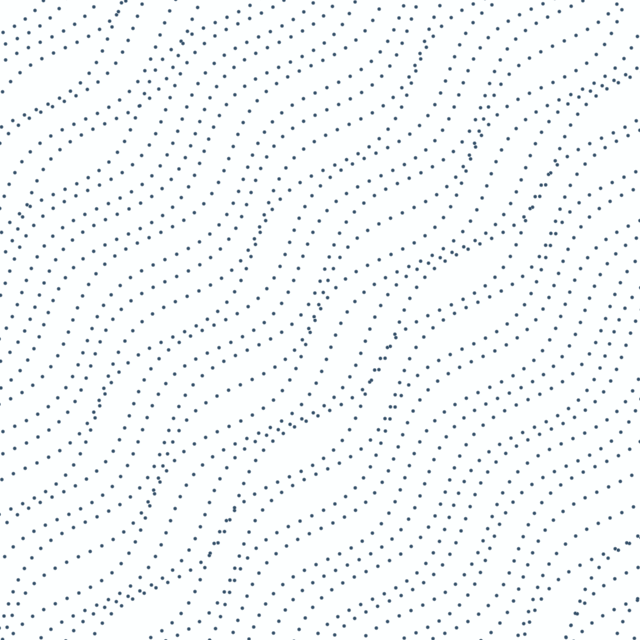
Write a Shadertoy shader that draws this background.

```glsl
const vec3  PAPER = vec3(0.993, 1.0, 1.0);
const vec3  INK = vec3(0.19, 0.30, 0.40);
const float TAU = 6.28319;
const float FLOW_ANGLE = 0.82;     // direction of the strands
const float LINE_GAP = 0.0312;     // mean distance between strands
const float LINE_JITTER = 0.5;     // sideways shift, in gaps
const float DOT_STEP = 0.0203;     // distance between dots on a strand
const float DOT_RADIUS = 0.0026;
const float WAVELENGTH = 0.365;
const float AMPLITUDE = 0.0245;
const float PHASE_START = 3.05;
const float PHASE_TILT = 0.12;     // steady phase change per strand
const float PHASE_JITTER = 2.4;    // random phase change per strand

const float WAVE = TAU / WAVELENGTH;
const float SLOPE = AMPLITUDE * WAVE;

float hash(float n) {
    return fract(sin(n * 12.9898 + 4.137) * 43758.5453);
}

// Approximate arc length along a sine strand
float arcLength(float u, float phase) {
    float bend = SLOPE * SLOPE;
    return u * (1.0 + 0.25 * bend) + bend / (8.0 * WAVE) * sin(2.0 * (WAVE * u + phase));
}

// Distance from p to the nearest dot of one strand
float dotDistance(vec2 p, float id) {
    float phase = PHASE_START + PHASE_TILT * id + PHASE_JITTER * (hash(id) - 0.5);
    float base = (id + LINE_JITTER * (hash(id + 57.0) - 0.5)) * LINE_GAP;
    float start = hash(id + 113.0) * DOT_STEP;

    // Snap the arc length to the nearest dot, then step back to u
    float s = arcLength(p.x, phase);
    float snapped = round((s - start) / DOT_STEP) * DOT_STEP + start;
    float slope = SLOPE * cos(WAVE * p.x + phase);
    float u = p.x + (snapped - s) / sqrt(1.0 + slope * slope);

    return distance(p, vec2(u, base + AMPLITUDE * sin(WAVE * u + phase)));
}

void mainImage(out vec4 fragColor, in vec2 fragCoord) {
    vec2 uv = fragCoord / iResolution.y;
    float pixel = 1.0 / iResolution.y;

    // x runs along the strands, y across them
    vec2 along = vec2(cos(FLOW_ANGLE), sin(FLOW_ANGLE));
    vec2 p = vec2(dot(uv, along), dot(uv, vec2(along.y, -along.x)));

    // Nearest dot among the neighbouring strands
    float nearest = 1.0;
    float center = round(p.y / LINE_GAP);
    for (float k = -2.0; k <= 2.0; k++) {
        nearest = min(nearest, dotDistance(p, center + k));
    }

    float ink = 1.0 - smoothstep(DOT_RADIUS - pixel, DOT_RADIUS + pixel, nearest);
    fragColor = vec4(mix(PAPER, INK, ink), 1.0);
}
```
